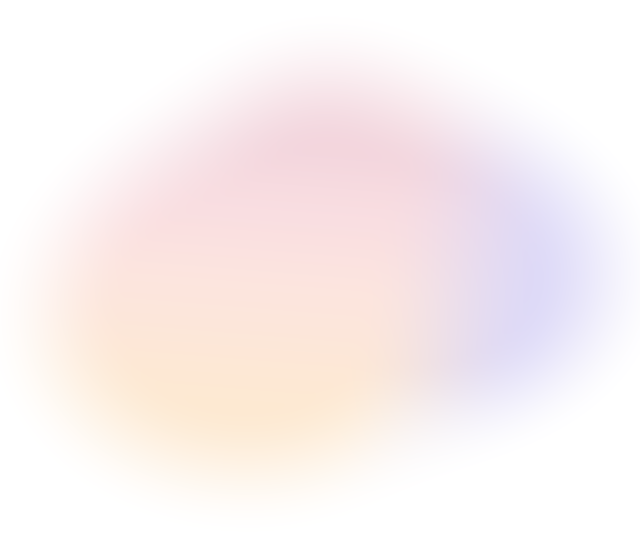
Write a Shadertoy shader that draws this background.

```glsl
// A soft pastel cloud on white: rose above, apricot below, lavender at right.
// A rounded outline from four angular harmonics gives a wide feathered mask,
// filled with a vertical colour ramp that blends sideways into lavender.

#define CENTRE vec2(0.5856, 0.4895)
#define BASE_RADIUS 0.395
#define FEATHER 0.132
#define RAMP_TILT 0.08
#define LAVENDER_EDGE 0.825
#define LAVENDER_LEAN 0.2
#define LAVENDER_BLUR 0.175

const vec3 PAPER    = vec3(1.0);
const vec3 ROSE     = vec3(0.950, 0.835, 0.866);
const vec3 BLUSH    = vec3(0.975, 0.868, 0.882);
const vec3 PEACH    = vec3(0.988, 0.896, 0.874);
const vec3 APRICOT  = vec3(0.992, 0.914, 0.822);
const vec3 LAVENDER = vec3(0.865, 0.850, 0.970);

// Cosine and sine weights of the outline, lowest harmonic first
const vec2 HARMONICS[4] = vec2[4](
    vec2(-0.0123, 0.0123), vec2(0.0748, 0.0336),
    vec2(0.0146, -0.0153), vec2(0.0186, 0.0020));

// Outline radius along a unit direction; each turn raises the angle multiple
float outlineRadius(vec2 dir) {
    float radius = BASE_RADIUS;
    vec2 turn = dir;
    for (int i = 0; i < 4; i++) {
        radius += dot(HARMONICS[i], turn);
        turn = vec2(turn.x * dir.x - turn.y * dir.y,
                    turn.x * dir.y + turn.y * dir.x);
    }
    return radius;
}

// Opacity of the cloud, one half on the outline
float cloudMask(vec2 p) {
    vec2 offset = p - CENTRE;
    float reach = length(offset);
    float edge = reach - outlineRadius(offset / max(reach, 1e-4));
    return 1.0 - smoothstep(-FEATHER, FEATHER, edge);
}

// Warm ramp from apricot up to rose, then lavender on the right
vec3 cloudColour(vec2 p) {
    float height = p.y + RAMP_TILT * (p.x - CENTRE.x);
    vec3 colour = mix(APRICOT, PEACH, smoothstep(0.22, 0.53, height));
    colour = mix(colour, BLUSH, smoothstep(0.46, 0.64, height));
    colour = mix(colour, ROSE, smoothstep(0.60, 0.76, height));

    float border = LAVENDER_EDGE + LAVENDER_LEAN * (p.y - CENTRE.y);
    float cool = smoothstep(-LAVENDER_BLUR, LAVENDER_BLUR, p.x - border);
    return mix(colour, LAVENDER, cool);
}

void mainImage(out vec4 fragColor, in vec2 fragCoord) {
    vec2 p = fragCoord / iResolution.y;
    fragColor = vec4(mix(PAPER, cloudColour(p), cloudMask(p)), 1.0);
}
```
